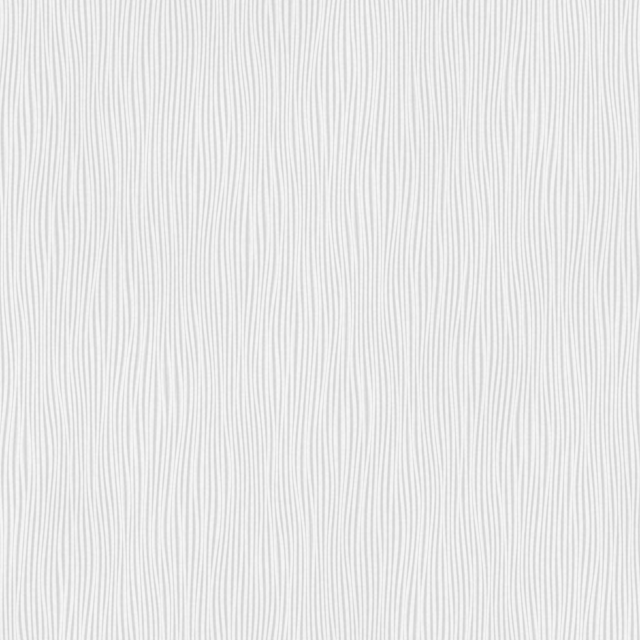
A Shadertoy shader for this texture:

```glsl
// Fine white embossed paper: narrow, near-vertical cords that lean, touch and merge.
// One-dimensional cellular noise finds the two nearest cords at each height; the
// distances to the cord axis and to the border shade ridges with thin grey grooves.

const float CORD_COUNT = 132.0;
const float GRAIN_COUNT = 300.0;
const int SAMPLES = 4;
const vec3 RIDGE_COLOR = vec3(0.955);
const vec3 GROOVE_COLOR = vec3(0.836);

float hash11(float n) {
    n = fract(n * 0.1031);
    n *= n + 33.33;
    return fract(n * (n + n));
}

float hash21(vec2 p) {
    vec3 q = fract(p.xyx * 0.1031);
    q += dot(q, q.yzx + 33.33);
    return fract((q.x + q.y) * q.z);
}

// Smooth value noise, 0 to 1
float valueNoise(vec2 p) {
    vec2 cell = floor(p);
    vec2 f = smoothstep(0.0, 1.0, p - cell);
    float low = mix(hash21(cell), hash21(cell + vec2(1.0, 0.0)), f.x);
    float high = mix(hash21(cell + vec2(0.0, 1.0)), hash21(cell + 1.0), f.x);
    return mix(low, high, f.y);
}

// Gentle bend shared by neighbouring cords, in cord widths
float sharedBend(vec2 uv) {
    return 0.50 * sin(uv.y * 11.0 + uv.x * 23.0)
         + 0.28 * sin(uv.y * 23.0 - uv.x * 41.0 + 1.7);
}

// Sideways drift of a single cord, in cord widths
float cordWander(float id, float y) {
    float phase = 6.2832 * hash11(id + 11.3);
    float pace = mix(0.7, 1.3, hash11(id + 207.7));
    return 0.21 * sin(y * 17.0 * pace + phase)
         + 0.10 * sin(y * 37.0 * pace + phase * 3.7);
}

// Signed offset from the nearest cord axis (x) and distance to its border (y)
vec2 cordCell(vec2 uv) {
    float x = uv.x * CORD_COUNT + sharedBend(uv);
    float base = floor(x);
    float nearest = 4.0;
    float second = 4.0;
    for (int i = -2; i <= 2; i++) {
        float id = base + float(i);
        float offset = x - (id + 0.5 + cordWander(id, uv.y));
        if (abs(offset) < abs(nearest)) {
            second = abs(nearest);
            nearest = offset;
        } else {
            second = min(second, abs(offset));
        }
    }
    return vec2(nearest, 0.5 * (second - abs(nearest)));
}

// Rounded ridge; the groove hugs the border and fades where cords merge
vec3 shadeCord(vec2 cell) {
    float slope = smoothstep(0.08, 0.44, abs(cell.x));
    float groove = slope * (1.0 - smoothstep(0.08, 0.48, cell.y));
    float sideLight = -0.016 * clamp(cell.x, -0.5, 0.5);
    return mix(RIDGE_COLOR, GROOVE_COLOR, groove) + sideLight;
}

void mainImage(out vec4 fragColor, in vec2 fragCoord) {
    vec2 uv = fragCoord / iResolution.xy;

    // Average across the pixel to smooth the narrow grooves
    vec3 color = vec3(0.0);
    for (int i = 0; i < SAMPLES; i++) {
        float shift = (float(i) + 0.5) / float(SAMPLES) - 0.5;
        color += shadeCord(cordCell(uv + vec2(shift / iResolution.x, 0.0)));
    }
    color /= float(SAMPLES);

    // Paper grain and broad uneven tone
    color += 0.022 * (valueNoise(uv * GRAIN_COUNT) - 0.5);
    color += 0.010 * (valueNoise(uv * vec2(9.0, 5.0)) - 0.5);

    fragColor = vec4(clamp(color, 0.0, 1.0), 1.0);
}
```
